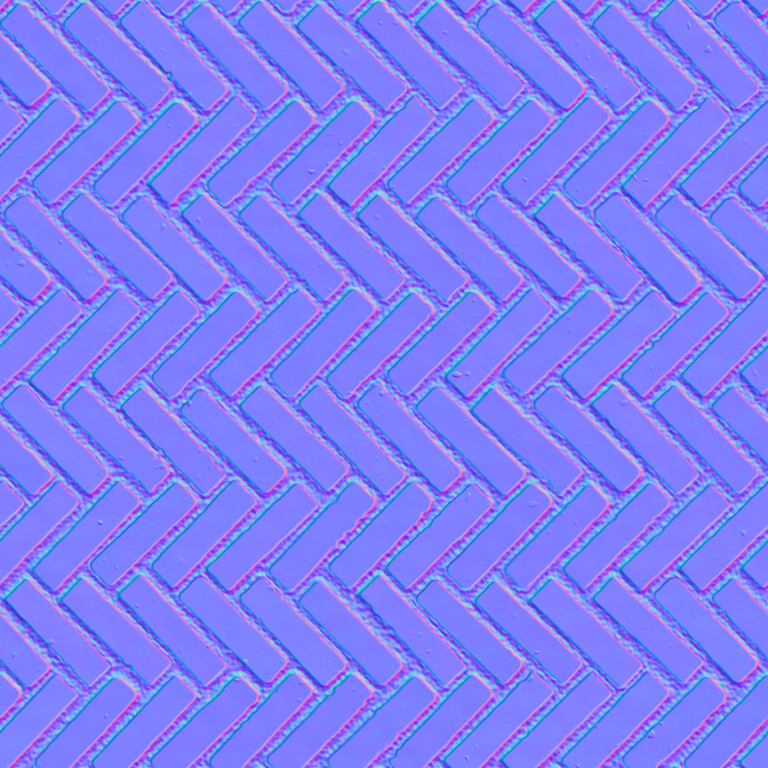
Give the GLSL for this texture map, as a Shadertoy shader.

```glsl
// Tangent-space normal map of worn herringbone brick paving with rough mortar.

const vec2  GRID         = vec2(13.0, 8.0);      // bricks across, rows up
const float ROW_PHASE    = 0.42;                 // row centre inside its cell
const vec2  COLUMN_PHASE = vec2(0.44, 0.95);     // even rows, odd rows
const vec2  BRICK_HALF   = vec2(0.0808, 0.0201);
const float CORNER       = 0.0065;
const float BEVEL        = 0.0018;
const float GROOVE_WIDTH = 0.0085;
// Relief as (edge drop, groove depth): crisp sideways, soft up and down
const vec2  RELIEF_X     = vec2(0.0037, 0.0010);
const vec2  RELIEF_Y     = vec2(-0.0005, 0.0034);
const float SHIFT_JITTER = 0.0050;
const float ANGLE_JITTER = 0.07;
const float SIZE_JITTER  = 0.05;
const float TILT         = 0.05;
const float SLOPE_STEP   = 0.0009;

vec4 hash4(vec2 p) {
    vec4 q = fract(p.xyxy * vec4(0.1031, 0.1030, 0.0973, 0.1099));
    q += dot(q, q.wzxy + 33.33);
    return fract((q.xxyz + q.yzzw) * q.zywx);
}

float cornerGradient(vec2 cell, vec2 offset, float frequency) {
    vec2 g = hash4(mod(cell, frequency) + frequency).xy * 2.0 - 1.0;
    return dot(g, offset);
}

// Gradient noise that wraps at the canvas edges; frequency is a whole number.
float noise(vec2 p, float frequency) {
    p *= frequency;
    vec2 i = floor(p), f = p - i;
    vec2 u = f * f * f * (f * (f * 6.0 - 15.0) + 10.0);
    vec2 e = vec2(1.0, 0.0);
    float low  = mix(cornerGradient(i, f, frequency),
                     cornerGradient(i + e.xy, f - e.xy, frequency), u.x);
    float high = mix(cornerGradient(i + e.yx, f - e.yx, frequency),
                     cornerGradient(i + e.xx, f - e.xx, frequency), u.x);
    return 1.5 * mix(low, high, u.y);
}

float roundedBox(vec2 p, vec2 halfSize, float radius) {
    vec2 q = abs(p) - halfSize + radius;
    return length(max(q, 0.0)) + min(max(q.x, q.y), 0.0) - radius;
}

// Nearest brick: x = signed distance, y = tilt height, z = edge softness.
vec3 nearestBrick(vec2 p) {
    vec3 nearest = vec3(1.0, 0.0, 1.0);
    float middleRow = round(p.y * GRID.y - ROW_PHASE);
    for (int j = -1; j <= 1; j++) {
        float row = middleRow + float(j);
        float odd = mod(row, 2.0);
        float phase = mix(COLUMN_PHASE.x, COLUMN_PHASE.y, odd);
        float middleColumn = round(p.x * GRID.x - phase);
        for (int i = -1; i <= 1; i++) {
            vec2 cell = vec2(middleColumn + float(i), row);
            vec2 id = mod(cell, GRID);
            vec4 place = hash4(id + 3.7) - 0.5;
            vec4 form = hash4(id + 51.3) - 0.5;

            vec2 centre = (cell + vec2(phase, ROW_PHASE)) / GRID + place.xy * SHIFT_JITTER;
            float angle = radians(45.0) * (1.0 - 2.0 * odd) + place.z * ANGLE_JITTER;
            float c = cos(angle), s = sin(angle);
            vec2 q = p - centre;
            q = vec2(c * q.x + s * q.y, c * q.y - s * q.x);

            vec2 size = BRICK_HALF * (1.0 + form.xy * vec2(SIZE_JITTER, 2.0 * SIZE_JITTER));
            float d = roundedBox(q, size, CORNER * (1.0 + form.z));
            if (d < nearest.x)
                nearest = vec3(d, dot(q, form.zw) * TILT, 1.0 + 0.6 * place.w);
        }
    }
    return nearest;
}

float surfaceHeight(vec2 p, vec2 relief) {
    vec3 brick = nearestBrick(p);

    // Slightly uneven outlines, with chipped patches
    float fine = noise(p, 97.0);
    float chipped = smoothstep(0.2, 0.6, noise(p, 17.0));
    float d = brick.x + 0.0010 * noise(p, 37.0) + 0.0006 * fine;
    d += chipped * (0.0006 + 0.0035 * fine);

    // Flat brick tops, a sharp edge, then a hollow joint
    float bevel = BEVEL * brick.z;
    float h = -relief.x * smoothstep(-bevel, bevel, d);
    h -= relief.y * smoothstep(-0.0006, GROOVE_WIDTH, d);

    // Grainy mortar, faint brick texture and sparse crumbs
    float mortar = smoothstep(-0.001, 0.004, d);
    float grain = noise(p, 170.0);
    h += mortar * (0.0014 * noise(p, 71.0) + 0.0015 * grain);
    h += (1.0 - mortar) * (brick.y + 0.0005 * noise(p, 29.0) + 0.00006 * grain);
    h += 0.0015 * smoothstep(0.5, 0.85, noise(p, 83.0)) * smoothstep(-0.1, 0.5, noise(p, 11.0));
    return h;
}

void mainImage(out vec4 fragColor, in vec2 fragCoord) {
    vec2 uv = fragCoord / iResolution.xy;
    vec2 e = vec2(SLOPE_STEP, 0.0);
    vec2 slope = vec2(surfaceHeight(uv + e.xy, RELIEF_X) - surfaceHeight(uv - e.xy, RELIEF_X),
                      surfaceHeight(uv + e.yx, RELIEF_Y) - surfaceHeight(uv - e.yx, RELIEF_Y));
    vec3 normal = normalize(vec3(-slope / (2.0 * SLOPE_STEP), 1.0));
    fragColor = vec4(0.5 + 0.5 * normal, 1.0);
}
```
